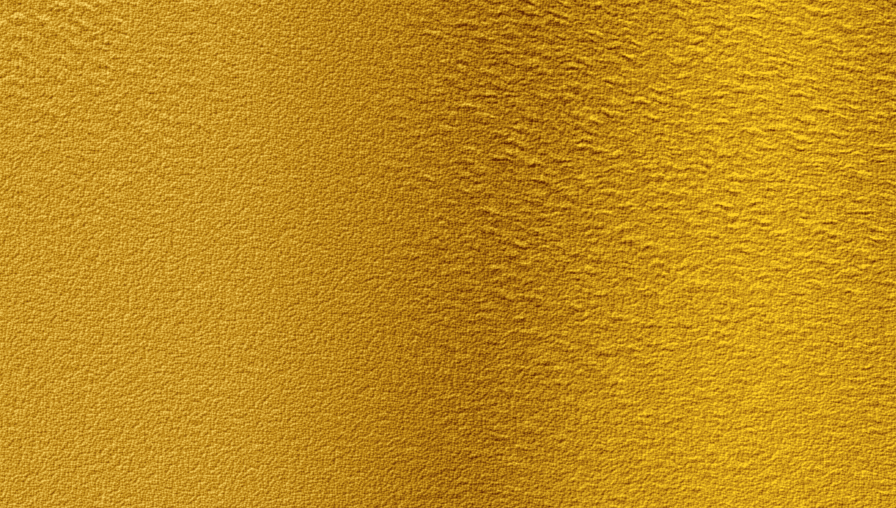
A Shadertoy shader for this texture:

```glsl
// Brushed gold foil: broad vertical bands of sheen under crisp metallic grain.
// Cellular noise gives embossed grain, mottling and short raised wrinkles,
// and the summed light picks a tone from a shadow-gold-glint ramp.

const vec3 SHADOW     = vec3(0.46, 0.245, 0.03);
const vec3 GOLD       = vec3(0.74, 0.53, 0.085);
const vec3 PALE_GLINT = vec3(0.96, 0.81, 0.38);
const vec3 RICH_GLINT = vec3(0.97, 0.79, 0.14);

vec2 hash2(vec2 p) {
    vec3 q = fract(vec3(p.xyx) * vec3(0.1031, 0.1030, 0.0973));
    q += dot(q, q.yzx + 33.33);
    return fract((q.xx + q.yz) * q.zy);
}

// Distance to the nearest scattered cell point.
float cellular(vec2 p) {
    vec2 cell = floor(p), local = fract(p);
    float nearest = 8.0;
    for (int y = -1; y <= 1; y++) {
        for (int x = -1; x <= 1; x++) {
            vec2 offset = vec2(x, y);
            vec2 d = offset + hash2(cell + offset) - local;
            nearest = min(nearest, dot(d, d));
        }
    }
    return sqrt(nearest);
}

// Light on rounded bumps, seen as a height difference along the light.
float bumpLight(vec2 p, vec2 toLight) {
    return cellular(p + toLight) - cellular(p - toLight);
}

// Separate raised strokes: a lit upper edge with a shadow below.
float strokeLight(vec2 p, float drop, float radius) {
    float lit = smoothstep(radius, 0.06, cellular(p));
    float shade = smoothstep(radius, 0.06, cellular(p + vec2(0.03, drop)));
    return lit - 0.9 * shade;
}

// Shears and ripples the sheet so strokes fall rightward above, rise below.
vec2 bendSheet(vec2 p, float slope) {
    p.y += slope * (p.x - 1.3);
    p.y += 0.004 * sin(17.0 * p.x + 2.0 * sin(13.0 * p.y));
    p.y += 0.0022 * sin(83.0 * p.x - 31.0 * p.y);
    p.y += 0.0011 * sin(211.0 * p.x + 97.0 * p.y);
    p.x += 0.010 * sin(23.0 * p.y + 7.0 * p.x);
    return p;
}

float bell(float x, float center, float width) {
    float d = (x - center) / width;
    return exp(-d * d);
}

// Broad reflection: lit left, dark middle that widens upward, bright right.
float sheen(vec2 uv) {
    float tone = 0.60 - 0.25 * bell(uv.x, 0.51 + 0.06 * uv.y, 0.12 + 0.05 * uv.y);
    tone += 0.08 * bell(uv.x, 0.85, 0.10);
    tone -= 0.05 * bell(uv.x, 0.36, 0.08);
    return tone - 0.12 * smoothstep(0.90, 1.0, uv.x) * uv.y;
}

// Wrinkles are strong at upper right, faint at upper left.
float wrinkleAmount(vec2 uv) {
    float right = smoothstep(0.36, 0.58, uv.x) * mix(0.45, 1.0, smoothstep(0.1, 0.7, uv.y));
    float upperLeft = 0.5 * smoothstep(0.4, 1.0, uv.y) * smoothstep(0.42, 0.1, uv.x);
    return 0.08 + max(right, upperLeft);
}

vec3 goldRamp(float tone, float richness) {
    vec3 glint = mix(PALE_GLINT, RICH_GLINT, richness);
    vec3 dark = mix(SHADOW, GOLD, clamp(2.0 * tone, -0.3, 1.0));
    return mix(dark, glint, clamp(2.0 * tone - 1.0, 0.0, 1.1));
}

void mainImage(out vec4 fragColor, in vec2 fragCoord) {
    vec2 uv = fragCoord / iResolution.xy;
    vec2 p = fragCoord / iResolution.y;
    float rightSide = smoothstep(0.3, 0.75, uv.x);
    vec2 sheet = bendSheet(p, mix(-0.10, 0.13, uv.y));

    // Crisp grain in two sizes, the coarser one drawn out sideways
    float fineGrain = bumpLight(p * vec2(185.0, 215.0), vec2(-0.22, 0.28));
    float coarseGrain = bumpLight(sheet * vec2(85.0, 135.0) + 17.0, vec2(-0.14, 0.26));

    // Soft mottling
    float mottle = cellular(sheet * vec2(26.0, 46.0) + 9.0) - 0.45;

    // Short broken wrinkles in two sizes
    float wrinkles = strokeLight(sheet * vec2(13.0, 46.0) + 41.0, 0.24, 0.40);
    wrinkles += 0.8 * strokeLight(sheet * vec2(21.0, 68.0) + 73.0, 0.28, 0.42);

    float tone = sheen(uv);
    tone += mix(0.42, 0.40, rightSide) * fineGrain;
    tone += mix(0.28, 0.40, rightSide) * coarseGrain;
    tone += mix(0.06, 0.16, rightSide) * mottle;
    tone += 0.30 * wrinkleAmount(uv) * wrinkles;

    fragColor = vec4(clamp(goldRamp(tone, rightSide), 0.0, 1.0), 1.0);
}
```
